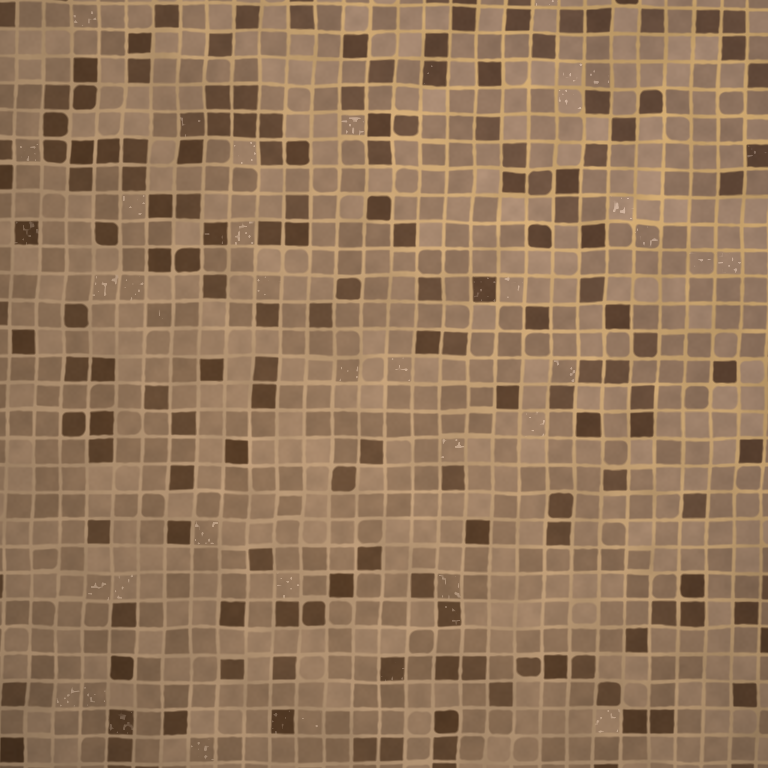
This texture is drawn by a Shadertoy shader. Its source:

```glsl
// Wall of small brown mosaic tiles with pale, uneven grout under warm light.

float hash(vec2 p) {
    vec3 q = fract(vec3(p.xyx) * 0.1031);
    q += dot(q, q.yzx + 33.33);
    return fract((q.x + q.y) * q.z);
}

float noise(vec2 p) {
    vec2 i = floor(p), f = fract(p);
    f = f * f * (3.0 - 2.0 * f);
    return mix(mix(hash(i), hash(i + vec2(1, 0)), f.x),
               mix(hash(i + vec2(0, 1)), hash(i + vec2(1, 1)), f.x), f.y);
}

float roundedBox(vec2 p, vec2 halfSize, float radius) {
    vec2 d = abs(p) - halfSize + radius;
    return length(max(d, 0.0)) + min(max(d.x, d.y), 0.0) - radius;
}

void mainImage(out vec4 fragColor, in vec2 fragCoord) {
    vec2 uv = fragCoord / iResolution.xy;

    // Slightly leaning grid, with hand-laid wobble
    vec2 grid = vec2(28.4 * uv.x + 1.06 - 0.74 * uv.y,
                     28.2 * uv.y - 0.16 + 0.35 * uv.x * (uv.y - 0.2));
    grid += 0.13 * (vec2(noise(grid * 0.6 + 7.0), noise(grid * 0.6 + 53.0)) - 0.5);
    vec2 cell = floor(grid) + 40.0;
    vec2 local = fract(grid) - 0.5;

    // Tile outline: a few corners are rounded or smeared with grout
    vec2 corner = step(0.0, local);
    float worn = step(0.83, hash(cell + 211.0));
    float radius = 0.05 + 0.24 * worn * hash(cell * 2.0 + corner + 91.0);
    vec2 halfSize = 0.445 - 0.02 * vec2(hash(cell + 17.0), hash(cell + 29.0));
    halfSize.y -= 0.07 * step(0.95, hash(cell + 61.0));
    float edge = roundedBox(local, halfSize, radius);
    edge += 0.035 * (noise(grid * 5.0) - 0.5);
    float soft = max(0.05, 20.0 / iResolution.y);
    float tileMask = 1.0 - smoothstep(-soft, soft, edge);

    // Tile colour: mostly tan, about a fifth dark brown in loose clusters
    float tone = hash(cell + 5.0);
    vec3 tan_ = mix(vec3(0.49, 0.385, 0.29), vec3(0.605, 0.49, 0.385), tone);
    vec3 brown = mix(vec3(0.31, 0.215, 0.135), vec3(0.39, 0.29, 0.205), tone);
    float darkShare = 0.09 + 0.21 * noise(cell * 0.35);
    float isDark = step(hash(cell + 131.0), darkShare);
    vec3 tile = mix(tan_, brown, isDark);

    // Cooler reflections toward the upper right
    float cool = smoothstep(0.7, 1.7, uv.x + uv.y);
    tile += cool * vec3(0.005, 0.012, 0.035);

    // Faint cloudiness, and pale chips on a few tiles
    tile *= 0.96 + 0.08 * noise(grid * 2.3 + 19.0);
    float chipped = step(0.96, hash(cell + 313.0));
    tile += 0.16 * chipped * smoothstep(0.8, 0.92, noise(grid * 8.0));

    // Grout: yellower at the upper right, with dull stretches
    vec3 grout = mix(vec3(0.68, 0.56, 0.435), vec3(0.74, 0.60, 0.40), cool);
    grout *= 0.92 + 0.14 * noise(grid * 0.8 + 83.0);

    // Warm pool of light above the centre, fading to the sides
    vec2 fromLight = (uv - vec2(0.58, 0.74)) * vec2(1.1, 0.8);
    float light = 1.10 - 0.36 * dot(fromLight, fromLight);
    light *= 0.97 + 0.06 * noise(uv * 5.0);

    vec3 color = mix(grout, tile, tileMask) * light;
    color += 0.012 * (noise(uv * 256.0) - 0.5);
    fragColor = vec4(color, 1.0);
}
```
